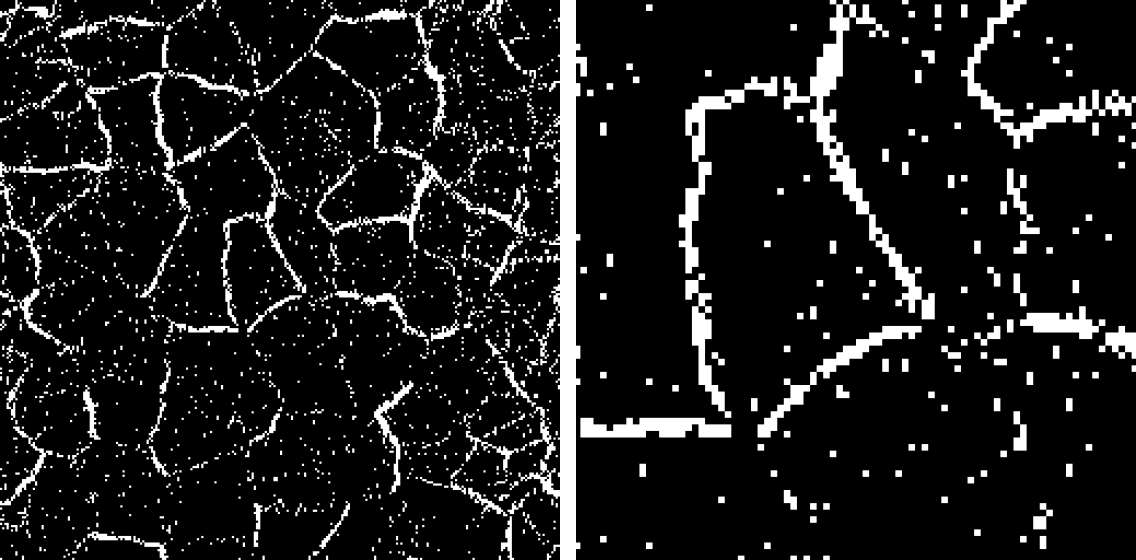
Left, the full canvas; right, a detail of the centre.
Reproduce this texture procedurally as a WebGL 2 fragment shader.

```glsl
#version 300 es
precision highp float;

uniform vec2 u_resolution;
out vec4 fragColor;

const float GRAINS = 256.0;

float hash(vec2 p) {
    vec3 q = fract(p.xyx * vec3(0.1031, 0.1030, 0.0973));
    q += dot(q, q.yzx + 33.33);
    return fract((q.x + q.y) * q.z);
}

vec2 hash2(vec2 p) {
    return vec2(hash(p + 17.3), hash(p + 81.7));
}

// Bends straight cell walls into uneven cracks.
vec2 wobble(vec2 p) {
    vec2 slow = sin(p.yx * vec2(19.0, 23.0) + 2.0 * sin(p * 13.0));
    vec2 quick = sin(p.yx * vec2(83.0, 71.0) + 2.0 * sin(p * 47.0 + 1.0));
    return p + 0.012 * slow + 0.0035 * quick;
}

// Returns the distance to the nearest cell wall and a random value for that wall.
vec2 cellWall(vec2 p, float scale) {
    p *= scale;
    vec2 base = floor(p);
    float near = 1e3, second = 1e3;
    vec2 nearSite = base, secondSite = base, nearId = base, secondId = base;
    for (int y = -1; y <= 1; y++) {
        for (int x = -1; x <= 1; x++) {
            vec2 id = base + vec2(x, y);
            vec2 site = id + hash2(id + scale);
            float d = dot(site - p, site - p);
            if (d < near) {
                second = near; secondSite = nearSite; secondId = nearId;
                near = d; nearSite = site; nearId = id;
            } else if (d < second) {
                second = d; secondSite = site; secondId = id;
            }
        }
    }
    float gap = max(length(secondSite - nearSite), 0.05);
    return vec2((second - near) / (2.0 * gap * scale), hash(nearId + secondId + 5.0));
}

// Chance of a lit grain on a wall; weak walls are thin and broken.
float crack(vec2 wall, float ripple) {
    float strength = smoothstep(0.15, 0.8, wall.y);
    float halfWidth = mix(0.0025, 0.0052, strength);
    float core = 1.0 - smoothstep(halfWidth * 0.65, halfWidth * 1.3, wall.x);
    return core * mix(0.22, 1.0, strength) * mix(0.6, 1.0, ripple);
}

// One grain, either lit or dark.
float grain(vec2 cell) {
    vec2 p = (cell + 0.5) / GRAINS;
    vec2 bent = wobble(p);
    float ripple = 0.5 + 0.5 * sin(p.x * 61.0 + 3.0 * sin(p.y * 43.0));
    float cluster = 0.5 + 0.5 * sin(p.x * 11.0 + 2.0 * sin(p.y * 9.0 + 1.0))
                              * sin(p.y * 14.0 + 2.0 * sin(p.x * 8.0));

    // Broad cells everywhere, small cells mostly toward the sides
    vec2 broad = cellWall(bent, 7.0);
    vec2 small = cellWall(bent + 3.7, 13.0);
    float sides = smoothstep(0.2, 0.45, abs(p.x - 0.45));
    float chance = crack(broad, ripple);
    chance = max(chance, crack(small, ripple) * sides * mix(0.25, 0.85, cluster));

    // Dust around the walls and in loose clusters
    chance += 0.07 * exp(-broad.x / 0.01) * mix(0.3, 1.0, cluster);
    chance += 0.003 + 0.04 * cluster * cluster;

    // Some grains join into short upright pairs
    bool paired = hash(floor(cell / 6.0) + 29.0) < 0.4;
    vec2 seed = paired ? floor(cell / vec2(1.0, 2.0)) + 400.0 : cell;
    return step(hash(seed + 3.0), chance);
}

void main() {
    float size = min(u_resolution.x, u_resolution.y);
    vec2 q = gl_FragCoord.xy / size * GRAINS - 0.5;
    vec2 cell = floor(q);

    // Blend neighbouring grains across one pixel
    vec2 f = clamp((fract(q) - 0.5) * max(size / GRAINS, 1.0) + 0.5, 0.0, 1.0);
    float low = mix(grain(cell), grain(cell + vec2(1.0, 0.0)), f.x);
    float high = mix(grain(cell + vec2(0.0, 1.0)), grain(cell + vec2(1.0, 1.0)), f.x);
    fragColor = vec4(vec3(mix(low, high, f.y)), 1.0);
}
```
